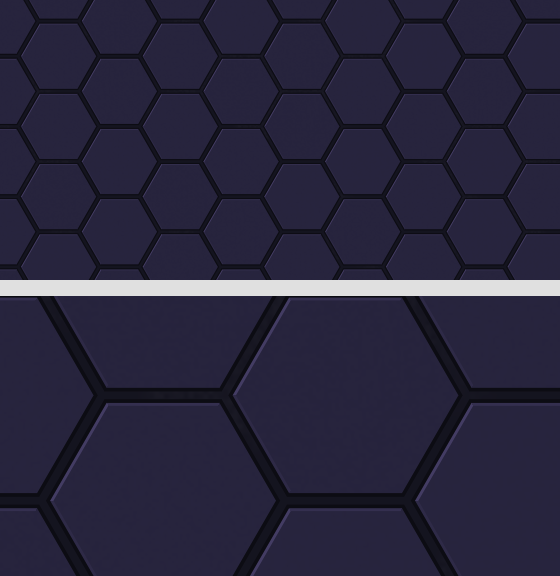
Top: the whole. Bottom: its middle third, enlarged.
A Shadertoy shader for this pattern:

```glsl
#define PITCH 0.2508
#define CENTER vec2(1.078, 0.5484)
#define GROOVE 0.0090
#define CORE 0.0046
#define BEVEL 0.0034
#define LIGHT_DIR vec2(-0.8, 0.6)
#define TILE_COLOR vec3(0.152, 0.140, 0.240)
#define BEVEL_COLOR vec3(0.265, 0.235, 0.390)
#define CORE_COLOR vec3(0.080, 0.078, 0.122)
#define EDGE_COLOR vec3(0.048, 0.047, 0.075)
#define WEAR 0.022

float hash(vec2 p) {
    return fract(sin(dot(p, vec2(127.1, 311.7))) * 43758.5453);
}

float noise(vec2 p) {
    vec2 i = floor(p), f = fract(p);
    f = f * f * (3.0 - 2.0 * f);
    return mix(mix(hash(i), hash(i + vec2(1, 0)), f.x),
               mix(hash(i + vec2(0, 1)), hash(i + vec2(1, 1)), f.x), f.y);
}

// Offset from the nearest center of a flat-topped hexagon lattice
vec2 hexOffset(vec2 p, vec2 cell) {
    vec2 a = mod(p + 0.5 * cell, cell) - 0.5 * cell;
    vec2 b = mod(p, cell) - 0.5 * cell;
    return dot(a, a) < dot(b, b) ? a : b;
}

// Outward normal of the closest hexagon side
vec2 sideNormal(vec2 h) {
    vec2 q = abs(h);
    vec2 slanted = vec2(0.8660254, 0.5);
    vec2 n = q.y > dot(q, slanted) ? vec2(0, 1) : slanted;
    return n * vec2(h.x < 0.0 ? -1.0 : 1.0, h.y < 0.0 ? -1.0 : 1.0);
}

void mainImage(out vec4 fragColor, in vec2 fragCoord) {
    vec2 uv = fragCoord / iResolution.y;
    float aa = 0.6 / iResolution.y;

    // Lattice and distance to the closest side
    vec2 cell = PITCH * vec2(1.7320508, 1.0);
    vec2 p = uv - CENTER;
    vec2 h = hexOffset(p, cell);
    vec2 n = sideNormal(h);
    float d = 0.5 * PITCH - dot(h, n);

    // Tile face with a faint tone per tile and fine grain
    vec2 id = round((p - h) / (0.5 * cell));
    float tone = 1.0 + 0.014 * (hash(id) - 0.5);
    tone += 0.025 * (noise(uv * 220.0) - 0.5);
    vec3 color = TILE_COLOR * tone;

    // Lit rim, strongest on the upper left
    float lit = pow(max(dot(n, LIGHT_DIR), 0.0), 1.5);
    float rim = 1.0 - smoothstep(GROOVE + BEVEL - aa, GROOVE + BEVEL + aa, d);
    color = mix(color, BEVEL_COLOR, rim * lit);

    // Groove: dark walls around a slightly lighter, scuffed floor
    float scuff = smoothstep(0.55, 0.8, noise(uv * 9.0)) * noise(uv * 170.0);
    vec3 core = CORE_COLOR + WEAR * scuff;
    vec3 groove = mix(core, EDGE_COLOR, smoothstep(CORE - aa, CORE + aa, d));
    color = mix(groove, color, smoothstep(GROOVE - aa, GROOVE + aa, d));

    fragColor = vec4(color, 1.0);
}
```
